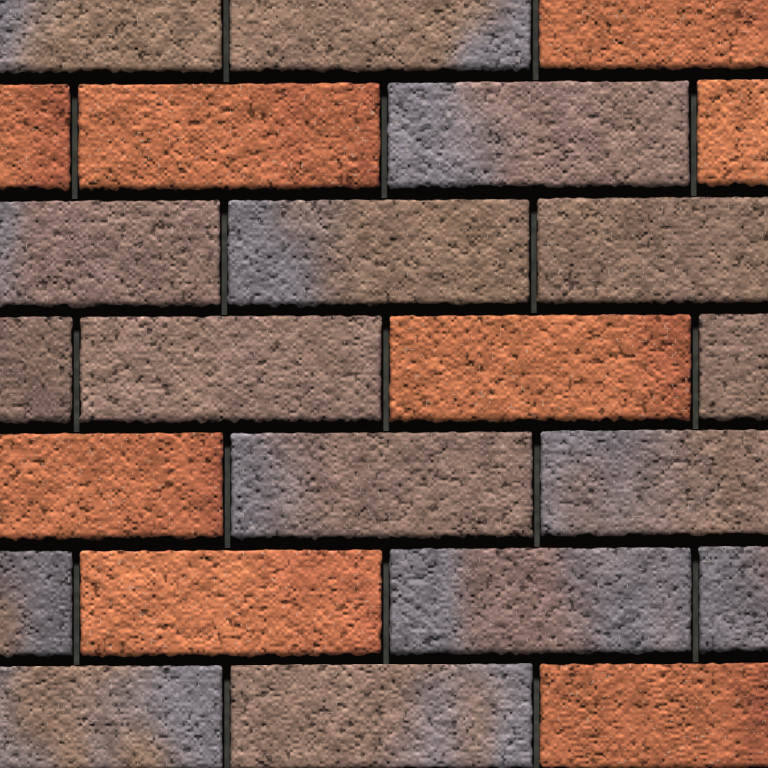
Give the GLSL for this texture, as a WebGL 1 fragment shader.

```glsl
precision highp float;
// Running-bond wall of rough split-face bricks, lit steeply from above.
// Each cell holds one ragged rounded box; fired tints vary by brick and along
// its length, and a slope of layered noise shades the grain.

uniform vec2 u_resolution;

// Layout, in canvas units with y running down from the top
const vec2 PITCH = vec2(0.403, 0.1518);    // brick plus joint
const vec2 FACE = vec2(0.3925, 0.1365);    // visible brick face
const vec2 ORIGIN = vec2(-0.110, -0.0463); // corner of the first cell
const float BOND_SHIFT = 0.195;            // offset of odd courses
const float TILT = 0.005;                  // slight slope of the courses
const float CORNER = 0.004;
const float JOINT_HALF = 0.0036;           // half width of the mortar strip
const float JOINT_SHADE = 0.021;           // shadowed top of each joint
const vec2 STRAY_BRICK = vec2(1.0, 1.0);   // warm brick off the diagonal
const float COOL_COURSE = 2.0;             // course without warm bricks

// Surface
const float GRAIN = 125.0;
const float RELIEF = 1.0;
const float LIGHT_STEP = 0.003;

// Colours
const vec3 SHADOW = vec3(0.035, 0.025, 0.024);
const vec3 MORTAR = vec3(0.25, 0.25, 0.23);
const vec3 BROWN = vec3(0.53, 0.425, 0.355);
const vec3 MAUVE = vec3(0.50, 0.405, 0.375);
const vec3 SLATE = vec3(0.46, 0.435, 0.455);
const vec3 ORANGE = vec3(0.73, 0.445, 0.30);
const vec3 RUST = vec3(0.60, 0.335, 0.25);
const vec3 SPECK = vec3(0.84, 0.77, 0.71);

float hash(vec2 p) {
  return fract(sin(dot(p, vec2(127.1, 311.7))) * 43758.5453);
}

float noise(vec2 p) {
  vec2 i = floor(p);
  vec2 f = fract(p);
  f = f * f * (3.0 - 2.0 * f);
  return mix(mix(hash(i), hash(i + vec2(1.0, 0.0)), f.x),
             mix(hash(i + vec2(0.0, 1.0)), hash(i + 1.0), f.x), f.y);
}

float grainHeight(vec2 p) {
  return 0.6 * noise(p * GRAIN) + 0.4 * noise(p * GRAIN * 2.1 + 7.3);
}

float roundedBox(vec2 p, vec2 halfSize, float radius) {
  vec2 d = abs(p) - halfSize + radius;
  return length(max(d, 0.0)) + min(max(d.x, d.y), 0.0) - radius;
}

// Fired colour of a brick; t runs from its left end to its right end
vec3 brickTint(vec2 id, float t, float patchNoise) {
  float wobble = 0.4 * (patchNoise - 0.5);
  float tone = 0.92 + 0.16 * hash(id + 5.7);
  bool diagonal = mod(id.x - id.y + 1.0, 3.0) < 0.5 && id.y != COOL_COURSE;
  if (diagonal || distance(id, STRAY_BRICK) < 0.5) {
    float burnt = 0.4 * hash(id + 2.3) + 0.6 * smoothstep(0.55, 1.0, t + wobble);
    return tone * mix(ORANGE, RUST, burnt);
  }
  vec3 body = mix(BROWN, MAUVE, clamp(hash(id + 9.1) + wobble, 0.0, 1.0));
  float leftEnd = step(0.45, hash(id + 3.9)) * (1.0 - smoothstep(0.05, 0.5, t + wobble));
  float rightEnd = step(0.55, hash(id + 8.4)) * smoothstep(0.55, 0.95, t + wobble);
  return tone * mix(body, SLATE, max(leftEnd, rightEnd));
}

// Grain shading: slopes facing up catch light, pits go dark, flecks shine
vec3 roughen(vec3 tint, vec2 p) {
  float h = grainHeight(p);
  float slope = h - grainHeight(p - vec2(0.0, LIGHT_STEP));
  float pit = 1.0 - smoothstep(0.14, 0.34, h);
  float light = 1.02 + RELIEF * slope + 0.25 * (noise(p * 55.0) - 0.5);
  float fleck = smoothstep(0.80, 0.97, noise(p * 290.0 + 31.0));
  return mix(tint * max(light - 0.35 * pit, 0.12), SPECK, 0.4 * fleck);
}

void main() {
  vec2 p = gl_FragCoord.xy / u_resolution;
  p.y = 1.0 - p.y;
  float soft = max(1.0 / min(u_resolution.x, u_resolution.y), 0.0012);

  // Cell lookup with small shifts between courses
  vec2 wall = p - ORIGIN + vec2(0.0, TILT * (p.x - 0.5));
  float course = floor(wall.y / PITCH.y);
  wall.x += BOND_SHIFT * mod(course, 2.0) + 0.005 * (hash(vec2(course, 4.0)) - 0.5);
  vec2 id = vec2(floor(wall.x / PITCH.x), course);
  vec2 q = wall - id * PITCH;

  // Mortar strip, shaded at the top, running down through the bed gap
  float across = mod(q.x + 0.5 * PITCH.x, PITCH.x) - 0.5 * PITCH.x - 0.0008;
  float strip = 1.0 - smoothstep(JOINT_HALF - soft, JOINT_HALF + soft, abs(across));
  strip *= smoothstep(JOINT_SHADE - 0.004, JOINT_SHADE + 0.004, q.y);
  vec3 color = mix(SHADOW, MORTAR * (0.8 + 0.3 * noise(p * 120.0)), strip);

  // Brick face with a ragged outline, roughest along its lower edge
  q.y -= 0.003 * hash(id + 6.2);
  float low = smoothstep(FACE.y - 0.014, FACE.y, q.y);
  float ragged = noise(p * 95.0) + 0.5 * noise(p * 210.0) - 0.75;
  float edge = roundedBox(q - 0.5 * vec2(PITCH.x, FACE.y), 0.5 * FACE, CORNER);
  edge += mix(0.0022, 0.006, low) * ragged;
  vec3 tint = brickTint(id, q.x / PITCH.x, noise(p * vec2(16.0, 11.0)));
  vec3 face = roughen(tint, p);
  face *= 1.0 - 0.5 * low * low;
  face *= 1.0 + 0.18 * (1.0 - smoothstep(0.0, 0.007, q.y));
  face *= 1.0 - 0.3 * smoothstep(-0.005, 0.0, edge) * step(0.006, q.y);

  color = mix(face, color, smoothstep(-soft, soft, edge));
  gl_FragColor = vec4(color, 1.0);
}
```
